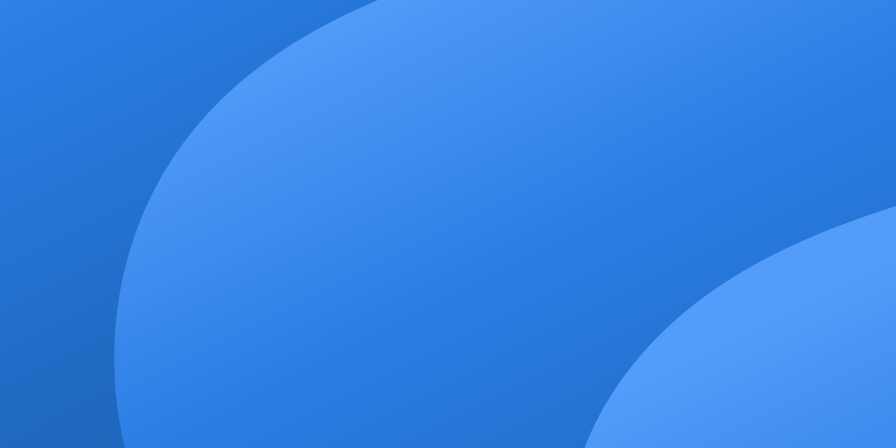
Write a WebGL 1 fragment shader that draws this background.

```glsl
precision highp float;

uniform vec2 u_resolution;

// Palette, from lit edge to deep shade
const vec3 LIGHT_BLUE = vec3(0.325, 0.61, 0.975);
const vec3 MID_BLUE = vec3(0.16, 0.49, 0.89);
const vec3 DEEP_BLUE = vec3(0.12, 0.40, 0.74);

// Shade values at which each palette colour is reached
const float LIGHT_STOP = 0.35;
const float MID_STOP = 1.05;
const float DEEP_STOP = 1.90;

// Direction of shading, pointing right and down
const vec2 SHADE_DIR = vec2(0.45, -0.89);

// Shade offset of each layer
const float BACK_SHIFT = 0.93;
const float LARGE_SHIFT = 0.0;
const float SMALL_SHIFT = -1.05;

// Leftmost point of the large curve and foot of the small one
const vec2 LARGE_ANCHOR = vec2(0.255, 0.2);
const float SMALL_FOOT = 1.305;

vec3 palette(float shade) {
  vec3 upper = mix(LIGHT_BLUE, MID_BLUE,
                   clamp((shade - LIGHT_STOP) / (MID_STOP - LIGHT_STOP), 0.0, 1.0));
  return mix(upper, DEEP_BLUE,
             clamp((shade - MID_STOP) / (DEEP_STOP - MID_STOP), 0.0, 1.0));
}

// Approximate distance to an edge x = edgeX(y), positive to its right
float edgeDistance(float x, float edgeX, float slope) {
  return (x - edgeX) / sqrt(1.0 + slope * slope);
}

float largeCurve(vec2 p) {
  float t = p.y - LARGE_ANCHOR.y;
  float t2 = t * t;
  float t6 = t2 * t2 * t2;
  float edgeX = LARGE_ANCHOR.x + t2 * (0.58 + 0.36 * t2 + 0.42 * t6);
  float slope = t * (1.16 + 1.44 * t2 + 3.36 * t6);
  return edgeDistance(p.x, edgeX, slope);
}

float smallCurve(vec2 p) {
  float y = p.y;
  float y4 = y * y * y * y;
  float edgeX = SMALL_FOOT + y * (0.37 + 1.1 * y + 3.8 * y4);
  float slope = 0.37 + 2.2 * y + 19.0 * y4;
  return edgeDistance(p.x, edgeX, slope);
}

float coverage(float distance, float pixel) {
  return smoothstep(-0.7 * pixel, 0.7 * pixel, distance);
}

void main() {
  // Canvas height is one unit
  float pixel = 1.0 / u_resolution.y;
  vec2 p = gl_FragCoord.xy * pixel;
  float shade = dot(p - vec2(0.0, 1.0), SHADE_DIR);

  // Layers from back to front
  vec3 color = palette(shade + BACK_SHIFT);
  color = mix(color, palette(shade + LARGE_SHIFT), coverage(largeCurve(p), pixel));
  color = mix(color, palette(shade + SMALL_SHIFT), coverage(smallCurve(p), pixel));

  gl_FragColor = vec4(color, 1.0);
}
```
